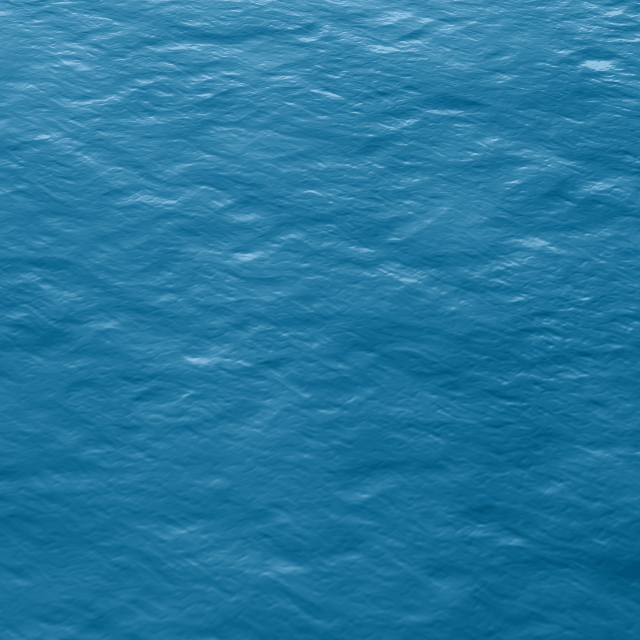
A three.js fragment shader for this texture:

```glsl
// Open sea seen from above at a slant: wind ripples over a soft swell.
// A ridged noise height field is laid on a receding plane, lit by its slope,
// and the resulting tone is looked up in a ramp of blues.

varying vec2 vUv;

const vec3 ABYSS = vec3(0.00, 0.32, 0.47);
const vec3 DEEP  = vec3(0.02, 0.37, 0.52);
const vec3 BODY  = vec3(0.07, 0.42, 0.58);
const vec3 WATER = vec3(0.14, 0.47, 0.63);
const vec3 SHEEN = vec3(0.22, 0.53, 0.68);
const vec3 CREST = vec3(0.33, 0.60, 0.75);
const vec3 GLINT = vec3(0.56, 0.76, 0.88);

const float HORIZON = 2.4;        // height of the vanishing line
const float RIPPLE_FREQ = 5.0;    // widest ripples across the canvas
const float RIPPLE_STRETCH = 2.4; // width of a ripple over its height
const float RIPPLE_GAIN = 0.84;
const float RIDGE_SOFTNESS = 0.0018;
const float OCTAVE_STEP = 1.95;
const float OCTAVE_FADE = 1.98;
const float SLOPE_STEP = 0.0014;
const float SWELL_GAIN = 1.25;
const float GLINT_GAIN = 0.8;

vec2 hash22(vec2 p) {
  vec3 a = fract(vec3(p.xyx) * vec3(0.1031, 0.1030, 0.0973));
  a += dot(a, a.yzx + 33.33);
  return fract((a.xx + a.yz) * a.zy);
}

float cornerWave(vec2 cell, vec2 offset) {
  return dot(hash22(cell) * 2.0 - 1.0, offset);
}

// Gradient noise, about -0.7 to 0.7
float noise(vec2 p) {
  vec2 i = floor(p);
  vec2 f = p - i;
  vec2 u = f * f * f * (f * (f * 6.0 - 15.0) + 10.0);
  vec2 e = vec2(1.0, 0.0);
  float low  = mix(cornerWave(i, f), cornerWave(i + e.xy, f - e.xy), u.x);
  float high = mix(cornerWave(i + e.yx, f - e.yx), cornerWave(i + e.xx, f - e.xx), u.x);
  return mix(low, high, u.y);
}

// Sharp-crested ripples, each octave slanted its own way
float rippleHeight(vec2 p) {
  float height = 0.0;
  float freq = RIPPLE_FREQ;
  float amp = RIPPLE_GAIN / (RIPPLE_FREQ * RIPPLE_STRETCH);
  for (int i = 0; i < 5; i++) {
    float k = float(i);
    float slant = 0.12 + 0.28 * cos(k * 2.4);
    vec2 q = vec2(p.x, (p.y + slant * p.x) * RIPPLE_STRETCH) * freq;
    float n = noise(q + 17.3 * k + 40.0);
    height += amp * (0.5 * n - 0.8 * sqrt(n * n + RIDGE_SOFTNESS));
    freq *= OCTAVE_STEP;
    amp /= OCTAVE_FADE;
  }
  return height;
}

// Ramp of blues, one colour per unit of tone
vec3 seaColor(float tone) {
  vec3 c = mix(ABYSS, DEEP, clamp(tone + 1.0, 0.0, 1.0));
  c = mix(c, BODY,  clamp(tone, 0.0, 1.0));
  c = mix(c, WATER, clamp(tone - 1.0, 0.0, 1.0));
  c = mix(c, SHEEN, clamp(tone - 2.0, 0.0, 1.0));
  c = mix(c, CREST, clamp(tone - 3.0, 0.0, 1.0));
  return mix(c, GLINT, clamp((tone - 4.0) * 0.5, 0.0, 1.0));
}

void main() {
  float x = vUv.x;
  float y = vUv.y;

  // Receding plane, gently warped
  float scale = HORIZON - 0.5;
  vec2 p = vec2(x - 0.5, scale) * scale / (HORIZON - y);
  p += 0.012 * vec2(noise(p * 9.0 + 5.0), noise(p * 8.0 + 71.0));

  // Broad light: paler far away, dim at the lower right
  float tone = 0.85 + 1.6 * y + 0.6 * y * y + 0.3 * (0.6 - x);
  tone += 0.35 * smoothstep(0.85, 1.0, y);
  tone -= 0.75 * smoothstep(0.6, 1.1, x) * (1.0 - 0.5 * y);

  // Swell patches
  float swell = noise(vec2(p.x * 3.0, (p.y + 0.25 * p.x) * 6.0) + 11.0);
  swell += 0.7 * noise(vec2(p.x * 6.0, (p.y - 0.3 * p.x) * 13.0) + 53.0);
  tone += SWELL_GAIN * swell;

  // Ripples lit from beyond: near faces dark, far faces pale
  vec2 e = vec2(-0.4, 1.0) * SLOPE_STEP;
  float light = (rippleHeight(p - e) - rippleHeight(p + e)) / (2.0 * SLOPE_STEP);
  float gust = 1.0 + 0.7 * noise(p * vec2(4.0, 7.0) + 29.0);
  light *= gust * (0.66 + 0.4 * y + 0.12 * x);
  tone += light < 0.0 ? light * 0.85 : light;

  // Glints on the steepest far faces
  float glintShare = 0.25 + 0.7 * y + 0.3 * x;
  tone += GLINT_GAIN * glintShare * smoothstep(0.8, 2.2, light);

  gl_FragColor = vec4(seaColor(tone), 1.0);
}
```
